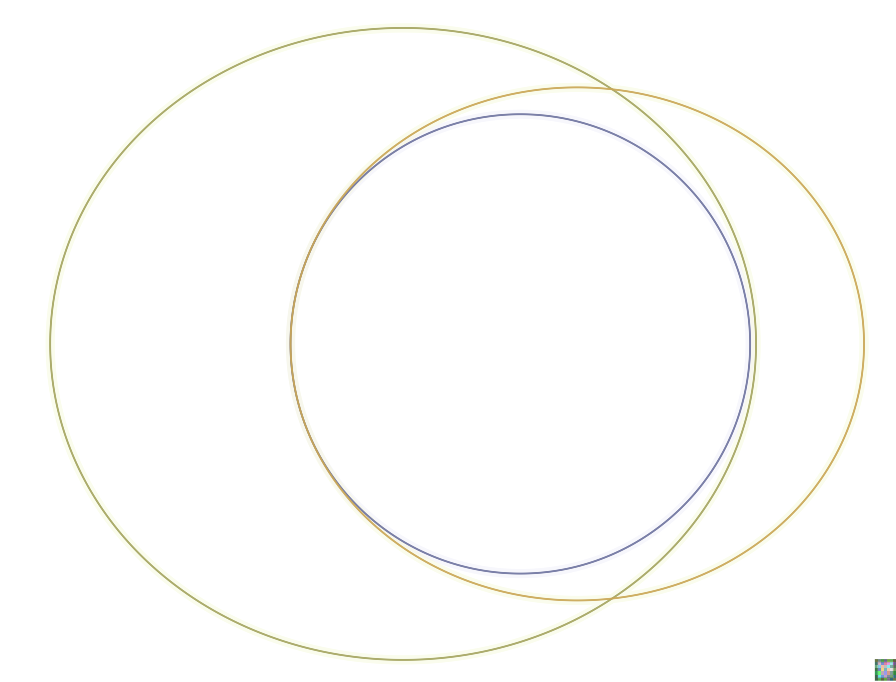
This background is drawn by a Shadertoy shader. Its source:

```glsl
// Three thin overlapping ellipses on white, with a tiny mosaic tile in the corner.

const vec3 PAPER  = vec3(1.0);
const vec3 CREAM  = vec3(0.98, 0.99, 0.93);
const vec3 LILAC  = vec3(0.97, 0.97, 0.99);
const vec3 OLIVE  = vec3(0.64, 0.64, 0.37);
const vec3 OCHRE  = vec3(0.79, 0.65, 0.33);
const vec3 INDIGO = vec3(0.43, 0.45, 0.62);
const vec3 GREEN  = vec3(0.25, 0.52, 0.32);

const float LINE_HALF = 0.0011;
const float HALO_HALF = 0.0052;

// First-order signed distance to an axis-aligned ellipse
float ellipseDistance(vec2 p, vec2 center, vec2 radii) {
    vec2 q = p - center;
    float k = length(q / radii);
    float slope = length(q / (radii * radii));
    return k * (k - 1.0) / max(slope, 1e-4);
}

float boxDistance(vec2 p, vec2 center, float halfSize) {
    vec2 q = abs(p - center) - halfSize;
    return max(q.x, q.y);
}

// Coverage of a band around distance zero
float band(float d, float halfWidth, float pixel) {
    return 1.0 - smoothstep(halfWidth - 0.5 * pixel, halfWidth + 0.5 * pixel, abs(d));
}

vec3 addHalo(vec3 base, float d, vec3 tint, float pixel) {
    return mix(base, min(base, tint), band(d, HALO_HALF, pixel));
}

vec3 addLine(vec3 base, float d, vec3 ink, float pixel) {
    return mix(base, ink, 0.9 * band(d, LINE_HALF, pixel));
}

vec3 cellHash(vec2 cell) {
    vec3 h = fract(cell.xyx * vec3(0.1031, 0.1030, 0.0973));
    h += dot(h, h.yzx + 33.33);
    return fract((h.xxy + h.yzz) * h.zyx);
}

// Green rim, pale middle and coloured specks
vec3 mosaic(vec2 local) {
    vec3 speck = cellHash(floor((local + 1.0) * 3.5) + 7.0);
    float rim = smoothstep(0.6, 0.85, max(abs(local.x), abs(local.y)));
    vec3 inner = mix(vec3(0.95), speck, 0.55);
    return mix(inner, mix(GREEN, speck, 0.3), rim);
}

void mainImage(out vec4 fragColor, in vec2 fragCoord) {
    // Canvas width is one unit; the height keeps the design proportion
    vec2 p = fragCoord / iResolution.xy * vec2(1.0, 0.7617);
    float pixel = 1.0 / iResolution.x;
    float axis = 0.3776;

    float circle = ellipseDistance(p, vec2(0.5807, axis), vec2(0.2565));
    float large  = ellipseDistance(p, vec2(0.4499, axis), vec2(0.3939, 0.3529));
    float middle = ellipseDistance(p, vec2(0.6443, axis), vec2(0.3200, 0.2865));

    // Faint halos below the crisp outlines
    vec3 color = addHalo(PAPER, circle, LILAC, pixel);
    color = addHalo(color, large, CREAM, pixel);
    color = addHalo(color, middle, CREAM, pixel);

    color = addLine(color, circle, INDIGO, pixel);
    color = addLine(color, large, OLIVE, pixel);
    color = addLine(color, middle, OCHRE, pixel);

    // Corner tile
    vec2 tileCenter = vec2(0.9883, 0.0135);
    float tileHalf = 0.0120;
    float tile = boxDistance(p, tileCenter, tileHalf);
    float tileMask = 1.0 - smoothstep(-0.5 * pixel, 0.5 * pixel, tile);
    color = mix(color, mosaic((p - tileCenter) / tileHalf), tileMask);

    fragColor = vec4(color, 1.0);
}
```
